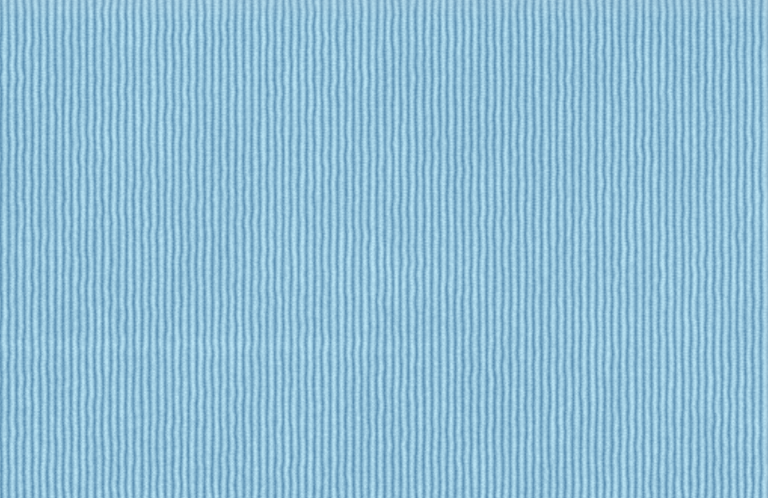
Write a Shadertoy shader that draws this texture.

```glsl
// Pale blue corrugated paper with fine vertical ribs and a fibrous grain.

#define RIBS 98.0          // ribs across the canvas
#define RIB_PHASE 0.10     // offset of the first groove, in ribs
#define CREST_WIDTH 0.72   // lower values widen the light crests
#define WOBBLE 0.20        // sideways wander of the ribs, in ribs
#define GRAIN 0.36         // strength of the paper fibres
#define MOTTLE 0.12        // strength of the broad tone changes
#define GROOVE_COLOR vec3(0.39, 0.59, 0.72)
#define CREST_COLOR vec3(0.69, 0.86, 0.93)

float hash(vec2 p) {
    return fract(sin(dot(p, vec2(127.1, 311.7))) * 43758.5453);
}

float valueNoise(vec2 p) {
    vec2 cell = floor(p);
    vec2 f = fract(p);
    f = f * f * (3.0 - 2.0 * f);
    float low = mix(hash(cell), hash(cell + vec2(1.0, 0.0)), f.x);
    float high = mix(hash(cell + vec2(0.0, 1.0)), hash(cell + vec2(1.0, 1.0)), f.x);
    return mix(low, high, f.y);
}

// Broad cloudy noise, centred on zero
float cloud(vec2 p) {
    float sum = 0.0;
    float weight = 0.5;
    for (int i = 0; i < 3; i++) {
        sum += weight * (valueNoise(p) - 0.5);
        p = p * 2.1 + 17.3;
        weight *= 0.5;
    }
    return sum;
}

// Rounded ribs: 0 in a groove, 1 on a crest
float ribHeight(float ribX) {
    float wave = 0.5 - 0.5 * cos(6.2831853 * ribX);
    return pow(wave, CREST_WIDTH);
}

// Short crosswise fibres and finer specks, centred on zero
float paperGrain(vec2 p) {
    float fibres = valueNoise(p * vec2(190.0, 260.0)) - 0.5;
    float specks = valueNoise(p * vec2(330.0, 330.0) + 41.0) - 0.5;
    return 0.55 * fibres + 0.65 * specks;
}

void mainImage(out vec4 fragColor, in vec2 fragCoord) {
    vec2 uv = fragCoord / iResolution.xy;
    vec2 p = fragCoord / iResolution.y;

    // Ribs that wander slightly and vary in brightness
    float ribX = uv.x * RIBS - RIB_PHASE;
    float ribId = floor(ribX);
    ribX += WOBBLE * (valueNoise(vec2(uv.x * RIBS * 0.7, p.y * 38.0)) - 0.5);
    float ribsPerPixel = RIBS / iResolution.x;
    float detail = 1.0 - smoothstep(0.35, 0.9, ribsPerPixel);
    float tone = mix(0.59, ribHeight(ribX), 0.94 * detail);
    float wear = valueNoise(vec2(ribId * 3.7, p.y * 14.0)) - 0.5;
    tone += 0.13 * wear * tone;

    // Paper texture and uneven dye
    tone += GRAIN * paperGrain(p);
    tone += MOTTLE * cloud(p * vec2(3.0, 4.0));

    // Faint crosswise crease, strongest on the left
    float crease = exp(-pow((uv.y - 0.305) / 0.014, 2.0));
    tone += 0.08 * crease * (1.0 - smoothstep(0.3, 0.7, uv.x));

    // Tone ramp, with a little fading along the top and right edges
    vec3 color = mix(GROOVE_COLOR, CREST_COLOR, clamp(tone, -0.12, 1.12));
    float fade = 0.18 * smoothstep(0.95, 1.0, uv.y);
    fade += 0.35 * smoothstep(0.994, 0.999, uv.x);
    color = mix(color, vec3(0.69, 0.80, 0.86), fade);

    fragColor = vec4(color, 1.0);
}
```
